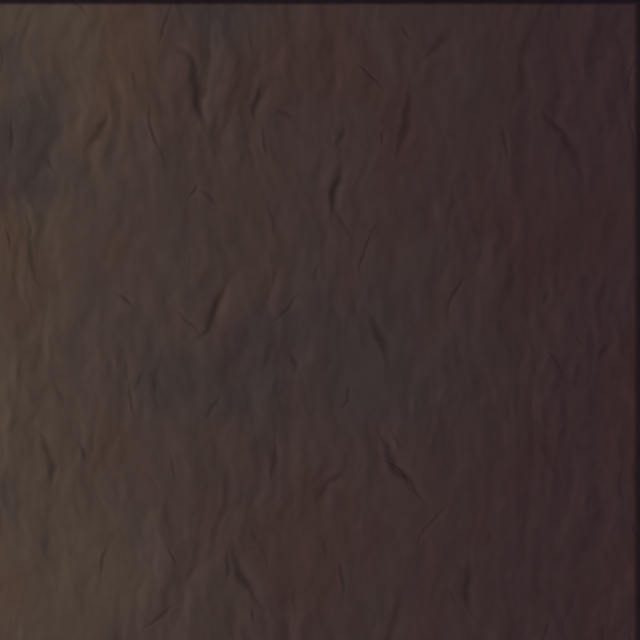
A WebGL 2 fragment shader for this texture:

```glsl
#version 300 es
precision highp float;

uniform vec2 u_resolution;
out vec4 fragColor;

vec2 hash2(vec2 p) {
    vec3 q = fract(p.xyx * vec3(0.1031, 0.1030, 0.0973));
    q += dot(q, q.yzx + 33.33);
    return fract((q.xx + q.yz) * q.zy);
}

float cornerSlope(vec2 cell, vec2 offset) {
    return dot(hash2(cell + 71.0) * 2.0 - 1.0, offset);
}

float gradientNoise(vec2 p) {
    vec2 i = floor(p), f = fract(p);
    vec2 u = f * f * f * (f * (f * 6.0 - 15.0) + 10.0);
    vec2 x = vec2(1.0, 0.0), y = vec2(0.0, 1.0);
    float low = mix(cornerSlope(i, f), cornerSlope(i + x, f - x), u.x);
    float high = mix(cornerSlope(i + y, f - y), cornerSlope(i + 1.0, f - 1.0), u.x);
    return mix(low, high, u.y);
}

float fbm(vec2 p) {
    float sum = 0.0, amplitude = 1.0;
    for (int i = 0; i < 4; i++) {
        sum += amplitude * gradientNoise(p);
        p = p * 2.03 + 17.3;
        amplitude *= 0.5;
    }
    return sum;
}

vec2 warp(vec2 p) {
    return p + 0.035 * vec2(fbm(p * 6.0), fbm(p * 6.0 + 40.0));
}

// Rock surface: upright grain with folded creases
float height(vec2 p) {
    vec2 q = warp(p);
    float grain = 0.5 * gradientNoise(q * vec2(21.0, 9.0))
                + 0.28 * gradientNoise(q * vec2(43.0, 17.0) + 5.0)
                + 0.10 * gradientNoise(q * vec2(85.0, 38.0) + 11.0);
    float creases = abs(gradientNoise(q * vec2(11.0, 5.0) + 23.0));
    return grain + 0.7 * creases;
}

// Scattered tapering cracks: x is the dark cut, y its lit right lip
vec2 cracks(vec2 p, float scale, float density) {
    vec2 g = warp(p) * scale, home = floor(g), result = vec2(0.0);
    for (int j = -1; j <= 1; j++) {
        for (int i = -1; i <= 1; i++) {
            vec2 cell = home + vec2(i, j);
            vec2 place = hash2(cell + scale), kind = hash2(cell + scale + 50.0);
            float tilt = (kind.x - 0.5) * 1.4;
            vec2 d = g - cell - place;
            d = mat2(cos(tilt), sin(tilt), -sin(tilt), cos(tilt)) * d;
            d.x += (place.x - 0.5) * d.y * d.y;
            float reach = mix(0.25, 0.75, kind.y * kind.y);
            float taper = 1.0 - smoothstep(0.1, 1.0, abs(d.y) / reach);
            float width = 0.012 + 0.022 * taper;
            float cut = exp(-pow(d.x / width, 2.0));
            float lip = exp(-pow((d.x - 2.2 * width) / (1.3 * width), 2.0));
            float strength = step(hash2(cell + 90.0).x, density) * mix(0.4, 1.0, place.y);
            result = max(result, vec2(cut, lip) * taper * strength);
        }
    }
    return result;
}

void main() {
    vec2 uv = gl_FragCoord.xy / u_resolution;

    // Warm left side falling off to violet brown on the right
    float across = uv.x + 0.16 * fbm(uv * 3.0 + 8.0);
    vec3 color = mix(vec3(0.298, 0.250, 0.218), vec3(0.246, 0.196, 0.188), smoothstep(-0.05, 0.52, across));
    color = mix(color, vec3(0.216, 0.158, 0.167), smoothstep(0.45, 0.98, across));

    // Cool grey and reddish stains
    float grey = smoothstep(0.02, 0.4, fbm(warp(uv) * 3.2 + 31.0));
    color = mix(color, vec3(0.226, 0.195, 0.195), 0.65 * grey * (1.0 - smoothstep(0.5, 0.9, uv.x)));
    float red = smoothstep(0.0, 0.45, fbm(uv * vec2(7.0, 4.0) + 62.0));
    color *= mix(vec3(1.0), vec3(1.02, 0.96, 0.95), red);

    // Soft relief lit from the left
    vec2 e = vec2(0.003, -0.0012);
    float slope = height(uv + e) - height(uv - e);
    float roughness = 0.38 + 0.3 * smoothstep(-0.3, 0.3, fbm(uv * 4.0 + 15.0));
    color *= 1.0 + clamp(slope * roughness, -0.16, 0.10);
    color *= 1.0 + 0.05 * fbm(uv * vec2(60.0, 35.0));

    // Long cracks and small nicks
    vec2 marks = cracks(uv, 5.5, 0.5) + 0.6 * cracks(uv + 3.7, 12.0, 0.45);
    color *= 1.0 - 0.30 * min(marks.x, 1.0) + 0.08 * marks.y;

    // Dark rims along the top and right
    float rim = max(smoothstep(0.990, 0.998, uv.y), 0.8 * smoothstep(0.988, 0.998, uv.x));
    color = mix(color, vec3(0.09, 0.06, 0.08), 0.8 * rim);
    fragColor = vec4(color, 1.0);
}
```
